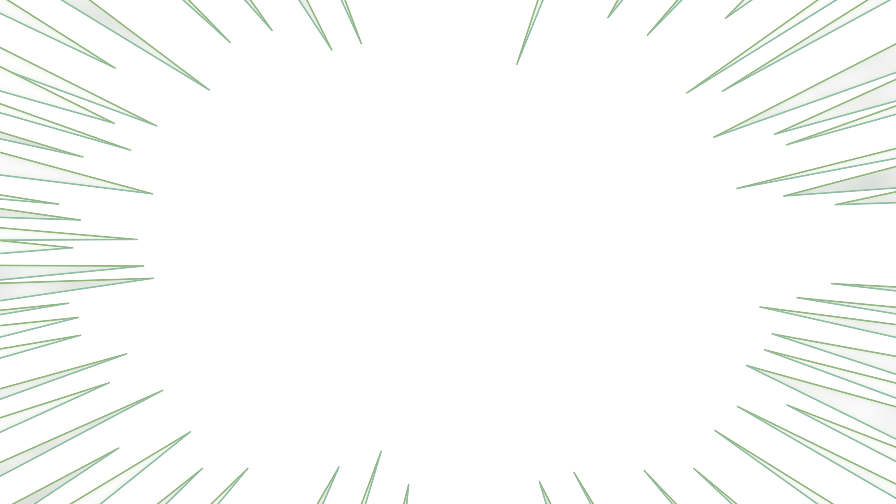
A Shadertoy shader for this background:

```glsl
// Burst of thin, green-edged grey spikes pointing at an empty white centre.

const int   SPIKES     = 58;
const float FAN_START  = 0.24;             // leaves a gap on the right side
const float FAN_SPAN   = 5.90;
const float CROWDING   = 2.3;              // packs spikes towards left and right
const vec2  CLEAR_AXES = vec2(0.58, 0.36); // ellipse kept free of spikes
const float LINE_WIDTH = 0.0017;

const vec3 WHITE = vec3(1.0);
const vec3 GREY  = vec3(0.83, 0.84, 0.83);
const vec3 LEAF  = vec3(0.58, 0.71, 0.50);
const vec3 TEAL  = vec3(0.56, 0.74, 0.65);
const vec3 MIST  = vec3(0.86, 0.92, 0.82);

vec3 hash3(float n) {
    return fract(sin(n * vec3(12.99, 78.23, 39.43) + 1.7) * 4375.85);
}

vec2 gradientAt(vec2 cell) {
    float a = 6.2832 * hash3(dot(cell, vec2(1.0, 57.0))).x;
    return vec2(cos(a), sin(a));
}

float gradientNoise(vec2 p) {
    vec2 i = floor(p), f = p - i;
    vec2 u = f * f * f * (f * (f * 6.0 - 15.0) + 10.0);
    vec2 e = vec2(1.0, 0.0);
    float low  = mix(dot(gradientAt(i), f), dot(gradientAt(i + e), f - e), u.x);
    float high = mix(dot(gradientAt(i + e.yx), f - e.yx),
                     dot(gradientAt(i + 1.0), f - 1.0), u.x);
    return mix(low, high, u.y);
}

// Signed distance to an endless wedge; q is (along, across) from its tip
float wedgeDistance(vec2 q, float slope) {
    float side = (abs(q.y) - slope * q.x) * inversesqrt(1.0 + slope * slope);
    return max(side, -q.x);
}

// Distance from the centre to a tip, pushed outwards near the corners
float tipRadius(vec2 dir, float variation) {
    float diagonal = 2.0 * dir.x * dir.y;
    float scale = 0.94 + 0.42 * variation + 0.28 * diagonal * diagonal;
    return scale / length(dir / CLEAR_AXES);
}

// Paints one spike over the colour below it
vec3 paintSpike(vec3 below, vec2 p, vec2 dir, float tip, float slope,
                float greyness, float pixel) {
    vec2 normal = vec2(-dir.y, dir.x);
    vec2 q = vec2(dot(p, dir) - tip, dot(p, normal));
    float d = wedgeDistance(q, slope);
    if (d > LINE_WIDTH + pixel) return below;

    // Pale inside with soft grey patches and a tinted rim
    float depth = max(-d, 0.0);
    float patches = 0.65 + 0.7 * gradientNoise(p * vec2(9.0, 14.0));
    vec3 fill = mix(WHITE, GREY, clamp(greyness * patches, 0.0, 1.0));
    fill = mix(fill, MIST, 0.8 * exp(-depth / 0.004));

    // Leaf green on the upper edge, teal on the lower one
    float upper = smoothstep(-0.3, 0.3, sign(q.y) * normal.y);
    vec3 edge = mix(TEAL, LEAF, upper);
    float line = 1.0 - smoothstep(LINE_WIDTH - 0.5 * pixel,
                                  LINE_WIDTH + 0.5 * pixel, abs(d));
    float cover = 1.0 - smoothstep(LINE_WIDTH - 0.5 * pixel,
                                   LINE_WIDTH + 0.5 * pixel, d);
    return mix(below, mix(fill, edge, line), cover);
}

void mainImage(out vec4 fragColor, in vec2 fragCoord) {
    vec2 p = (fragCoord - 0.5 * iResolution.xy) / iResolution.y;
    float pixel = 1.0 / iResolution.y;
    vec3 color = WHITE;

    for (int i = 0; i < SPIKES; i++) {
        vec3 rnd = hash3(float(i) + 3.0);
        vec3 look = hash3(float(i) + 91.0);
        float turn = (float(i) + 0.5 + 0.7 * (rnd.x - 0.5)) / float(SPIKES);
        float angle = FAN_START + FAN_SPAN * turn;

        // Keep the middle of the top and bottom edges open
        if (abs(cos(angle) - 0.04) < 0.1) continue;

        vec2 dir = normalize(vec2(CROWDING * cos(angle), sin(angle)));
        float slope = mix(0.03, 0.095, rnd.z * rnd.z);
        float greyness = look.x * look.x;
        color = paintSpike(color, p, dir, tipRadius(dir, rnd.y), slope,
                           greyness, pixel);
    }
    fragColor = vec4(color, 1.0);
}
```
